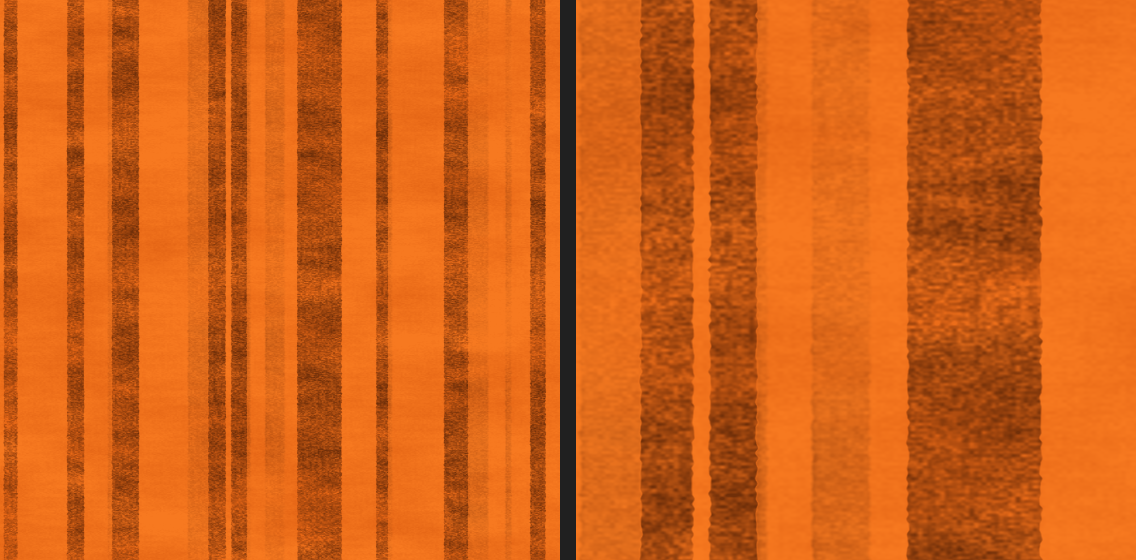
Left, the full canvas; right, a detail of the centre.
A WebGL 2 fragment shader for this pattern:

```glsl
#version 300 es
precision highp float;
// Worn vertical stripes of uneven width, brown ink printed on orange cloth.
// Bold and ghost stripes come from edge lists; layered value noise, stretched
// along the weave, rubs the ink away and mottles the cloth.

#define INK_COVER 0.49      // mean opacity of the bold stripes
#define WEAR_DEPTH 1.15     // strength of the large worn patches
#define GRAIN_DEPTH 0.80    // strength of the fine speckle
#define GHOST_COVER 0.27    // opacity of the ghost stripes
#define EDGE_ROUGHNESS 0.0022
#define BLOTCH_SCALE vec2(13.0, 36.0)
#define GRAIN_SCALE vec2(290.0, 430.0)

uniform vec2 u_resolution;
out vec4 fragColor;

const vec3 CLOTH_LIGHT = vec3(0.97, 0.475, 0.125);
const vec3 CLOTH_SHADE = vec3(0.89, 0.39, 0.08);
const vec3 INK_BROWN = vec3(0.44, 0.185, 0.035);

// Left and right edges, as fractions of the width.
const vec2 BOLD[9] = vec2[9](
  vec2(0.007, 0.031), vec2(0.120, 0.150), vec2(0.200, 0.248),
  vec2(0.372, 0.403), vec2(0.413, 0.441), vec2(0.531, 0.610),
  vec2(0.672, 0.693), vec2(0.793, 0.836), vec2(0.947, 0.974));
const vec2 GHOST[7] = vec2[7](
  vec2(0.193, 0.200), vec2(0.336, 0.372), vec2(0.441, 0.447),
  vec2(0.474, 0.508), vec2(0.693, 0.700), vec2(0.836, 0.872),
  vec2(0.903, 0.913));

float hash(vec2 p) {
  return fract(sin(dot(p, vec2(127.1, 311.7))) * 43758.5453);
}

float noise(vec2 p) {
  vec2 cell = floor(p), f = fract(p);
  f = f * f * (3.0 - 2.0 * f);
  float low = mix(hash(cell), hash(cell + vec2(1, 0)), f.x);
  float high = mix(hash(cell + vec2(0, 1)), hash(cell + vec2(1, 1)), f.x);
  return mix(low, high, f.y);
}

// Four octaves, scaled to stay within 0..1.
float fbm(vec2 p) {
  float sum = 0.0, amp = 0.5;
  for (int i = 0; i < 4; i++) {
    sum += amp * noise(p);
    p = p * 2.03 + 17.3;
    amp *= 0.55;
  }
  return sum / 1.01;
}

// Coverage of the span between two edges, softened by the given width.
float band(float x, vec2 edges, float soft) {
  float inside = min(x - edges.x, edges.y - x);
  return smoothstep(-soft, soft, inside);
}

void main() {
  vec2 uv = gl_FragCoord.xy / u_resolution;
  float soft = max(0.75 / u_resolution.x, 0.0008);

  // Wear: broad patches, streaky blotches and two sizes of speckle.
  float patches = noise(uv * vec2(5.0, 11.0) + 3.7);
  float blotch = fbm(uv * BLOTCH_SCALE);
  float wear = mix(blotch, patches, 0.25) - 0.5;
  float grain = 0.55 * noise(uv * GRAIN_SCALE)
              + 0.45 * noise(uv * GRAIN_SCALE * 1.37 + 41.0) - 0.5;
  float ink = clamp(INK_COVER + WEAR_DEPTH * wear + GRAIN_DEPTH * grain, 0.0, 1.0);

  // Stripe masks with slightly ragged edges.
  float x = uv.x + EDGE_ROUGHNESS * (noise(uv * vec2(90.0, 330.0) + 9.0) - 0.5);
  float bold = 0.0, ghost = 0.0;
  for (int i = 0; i < BOLD.length(); i++) {
    bold = max(bold, band(x, BOLD[i], soft));
  }
  for (int i = 0; i < GHOST.length(); i++) {
    float rim = 1.0 - smoothstep(0.0, 0.004, abs(x - GHOST[i].x));
    ghost = max(ghost, band(x, GHOST[i], soft * 2.0) * (0.8 + 0.4 * rim));
  }

  // Cloth: soft clouds, horizontal weave streaks and a light grain.
  float cloud = fbm(uv * vec2(7.0, 15.0) + 60.0) - 0.5;
  float weave = noise(uv * vec2(22.0, 190.0) + 5.0) - 0.5;
  float shade = 0.33 + 1.3 * cloud + 0.22 * weave + 0.5 * grain;
  vec3 color = mix(CLOTH_LIGHT, CLOTH_SHADE, clamp(shade + 0.5 * bold, 0.0, 1.0));

  // Ghost stripes fade in and out with the patches; bold ones lie on top.
  float ghostInk = GHOST_COVER * ghost * ink * (0.5 + patches);
  color = mix(color, INK_BROWN, max(bold * ink, ghostInk));
  fragColor = vec4(color, 1.0);
}
```
